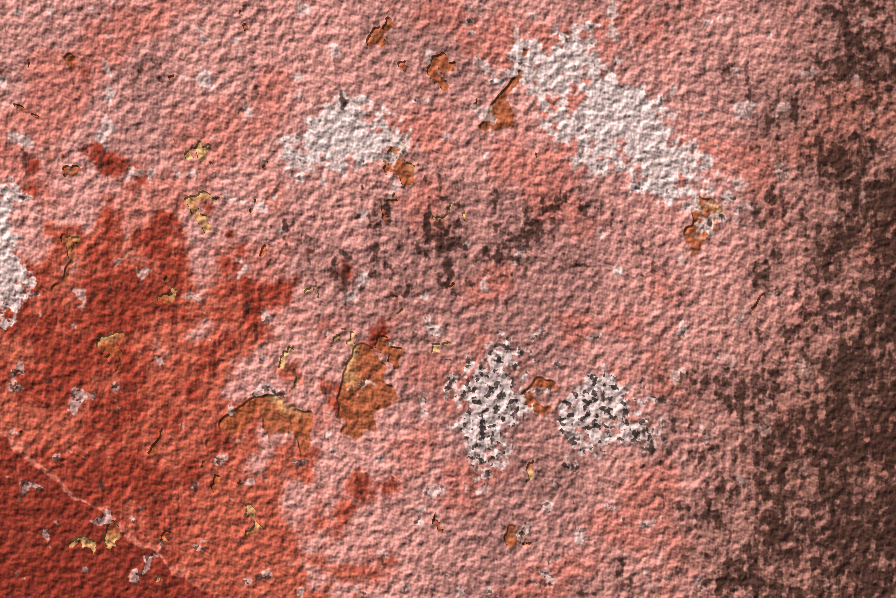
This texture is drawn by a WebGL 2 fragment shader. Its source:

```glsl
#version 300 es
precision highp float;
precision highp int;
// Weathered plaster wall: pink limewash over red paint, with dark grime,
// pale lime patches and ochre chips. Gradient-noise masks layer the colours,
// then a small height field is lit from the upper left for the rough grain.
#define GRAIN 62.0
#define RELIEF 1.25
#define GRIME 0.86
#define LIME 0.9
#define CHIP_CHANCE 0.3
#define LIGHT_STEP vec2(-0.0024, 0.0034)
#define PINK vec3(0.80, 0.55, 0.51)
#define DUSTY vec3(0.65, 0.45, 0.42)
#define RED vec3(0.70, 0.34, 0.26)
#define BROWN vec3(0.52, 0.35, 0.30)
#define SOOT vec3(0.25, 0.165, 0.14)
#define CHALK vec3(0.82, 0.73, 0.71)

uniform vec2 u_resolution;
out vec4 fragColor;

vec2 hash2(vec2 cell) {
  const uint k = 1664525u;
  uvec2 v = uvec2(ivec2(cell) + 4096) * k + 12345u;
  for (int i = 0; i < 2; i++) {
    v.x += v.y * k;
    v.y += v.x * k;
    v ^= v >> 16u;
  }
  return vec2(v >> 16u) / 65536.0;
}

float corner(vec2 cell, vec2 offset) {
  float a = 6.2832 * hash2(cell).x;
  return dot(vec2(cos(a), sin(a)), offset);
}

float gradientNoise(vec2 p) {
  vec2 i = floor(p), f = p - i, e = vec2(1.0, 0.0);
  vec2 u = f * f * f * (f * (f * 6.0 - 15.0) + 10.0);
  float low = mix(corner(i, f), corner(i + e, f - e), u.x);
  float high = mix(corner(i + e.yx, f - e.yx), corner(i + 1.0, f - 1.0), u.x);
  return 1.4 * mix(low, high, u.y);
}

float fbm(vec2 p, int octaves) {
  float sum = 0.0, amp = 0.5;
  for (int i = 0; i < octaves; i++) {
    sum += amp * gradientNoise(p);
    p = mat2(1.6, 1.2, -1.2, 1.6) * p + 7.3;
    amp *= 0.5;
  }
  return sum;
}

// 1 at the centre of a tilted ellipse, 0 on its rim, negative outside
float blob(vec2 p, vec2 centre, vec2 radii, float tilt) {
  float c = cos(tilt), s = sin(tilt);
  return 1.0 - length(mat2(c, -s, s, c) * (p - centre) / radii);
}

// Scattered paint losses, positive inside
float chips(vec2 p, float cells, float chance) {
  vec2 q = p * cells;
  q += 0.7 * vec2(fbm(q * 1.7, 4), fbm(q * 1.7 + 31.0, 4));
  float inside = -1.0;
  for (int k = 0; k < 9; k++) {
    vec2 cell = floor(q) + vec2(k % 3, k / 3) - 1.0;
    vec2 r = hash2(cell + 71.0), place = hash2(cell + 193.0);
    vec2 d = (q - cell - 0.25 - 0.5 * place) * vec2(1.25, 0.85);
    if (r.x < chance) inside = max(inside, 0.08 + 0.22 * r.y * r.y - length(d));
  }
  return inside;
}

// Sandy grain on top of overlapping coats with broken edges
float wallHeight(vec2 p) {
  float coat = smoothstep(0.0, 0.05, fbm(p * 8.0 + 40.0, 5) - 0.08);
  return fbm(p * GRAIN, 3) + 0.13 * coat;
}

void main() {
  vec2 p = gl_FragCoord.xy / u_resolution.y;
  float broad = fbm(p * 3.0, 5);
  float mid = fbm(p * 13.0 + 5.0, 5);
  float fine = fbm(p * GRAIN + 90.0, 3);
  float streak = fbm(p * vec2(85.0, 13.0), 3);

  // Pink wash worn down to red in the lower left
  vec3 col = mix(PINK, DUSTY, smoothstep(-0.3, 0.4, broad + 0.6 * mid + 0.5 * streak + 0.25 * (p.x - 0.6)));
  col = mix(col, vec3(0.76, 0.42, 0.36), 0.6 * smoothstep(0.0, 0.25, fbm(p * 6.0 + 60.0, 5)));
  float worn = blob(p, vec2(0.08, 0.0), vec2(0.54, 0.66), 0.0) + 0.6 * mid + 0.4 * broad;
  vec3 red = mix(RED, vec3(0.57, 0.22, 0.16), smoothstep(-0.1, 0.4, broad + mid + 0.6 * streak));
  col = mix(col, red, 0.93 * smoothstep(-0.06, 0.1, worn));

  // Older maroon coat below a slanting pale edge
  float slope = p.y - 0.27 + 0.77 * p.x + 0.04 * mid;
  col = mix(col, vec3(0.50, 0.19, 0.145), 0.8 * smoothstep(0.004, -0.004, slope) * smoothstep(-0.3, 0.0, 0.2 - mid));
  col = mix(col, vec3(0.80, 0.47, 0.40), 0.7 * smoothstep(0.008, 0.002, abs(slope - 0.004)) * smoothstep(0.36, 0.28, p.x));

  // Ochre chips, shadowed under their upper rim
  for (int k = 0; k < 2; k++) {
    float cells = k == 0 ? 4.0 : 13.0;
    float chance = CHIP_CHANCE * mix(0.25, 1.0, smoothstep(1.05, 0.55, p.x));
    float inside = chips(p, cells, chance);
    float rim = chips(p + LIGHT_STEP, cells, chance);
    float fill = smoothstep(-0.012, 0.012, inside);
    vec3 ochre = mix(vec3(0.63, 0.33, 0.20), vec3(0.82, 0.64, 0.42), smoothstep(0.02, 0.2, fbm(p * 5.0 + 23.0, 4)));
    col = mix(col, ochre, 0.85 * fill);
    col *= 1.0 - 0.55 * fill * smoothstep(0.012, -0.012, rim);
  }

  // Chalky lime, pitted in the lower patches
  float patches = blob(p, vec2(1.02, 0.80), vec2(0.27, 0.11), -0.72);
  patches = max(patches, blob(p, vec2(0.58, 0.77), vec2(0.13, 0.07), 0.3));
  patches = max(patches, blob(p, vec2(0.83, 0.33), vec2(0.09, 0.13), 0.0));
  patches = max(patches, blob(p, vec2(1.01, 0.31), vec2(0.10, 0.09), 0.0));
  patches = max(patches, blob(p, vec2(0.0, 0.57), vec2(0.06, 0.14), 0.0));
  float lime = smoothstep(-0.05, 0.25, patches - 0.25 + 1.2 * mid + 0.9 * fine);
  lime = max(lime, 0.7 * smoothstep(0.27, 0.36, fbm(p * 19.0 + 50.0, 4)));
  float pits = smoothstep(0.06, 0.2, fbm(p * 75.0 + 12.0, 3)) * smoothstep(0.55, 0.45, p.y);
  col = mix(col, mix(CHALK, vec3(0.27, 0.24, 0.23), pits), LIME * lime);

  // Grime from the right, a sooty middle band and loose specks
  float side = smoothstep(0.95, 1.5, p.x + 0.3 * (0.4 - p.y) + 0.3 * broad);
  float band = max(0.0, blob(p, vec2(0.76, 0.59), vec2(0.48, 0.16), 0.15));
  float speckle = 1.1 * fine + 0.9 * mid + 0.5 * streak;
  float soot = smoothstep(-0.1, 0.35, 0.8 * max(side, 0.65 * band) - 0.5 + speckle);
  col = mix(col, BROWN, 0.72 * side);
  col = mix(col, SOOT, GRIME * soot);

  // Raking light
  float lit = wallHeight(p) - wallHeight(p + LIGHT_STEP);
  col *= clamp(1.0 + RELIEF * lit + 0.15 * fine, 0.35, 1.45);
  fragColor = vec4(clamp(col, 0.0, 1.0), 1.0);
}
```
